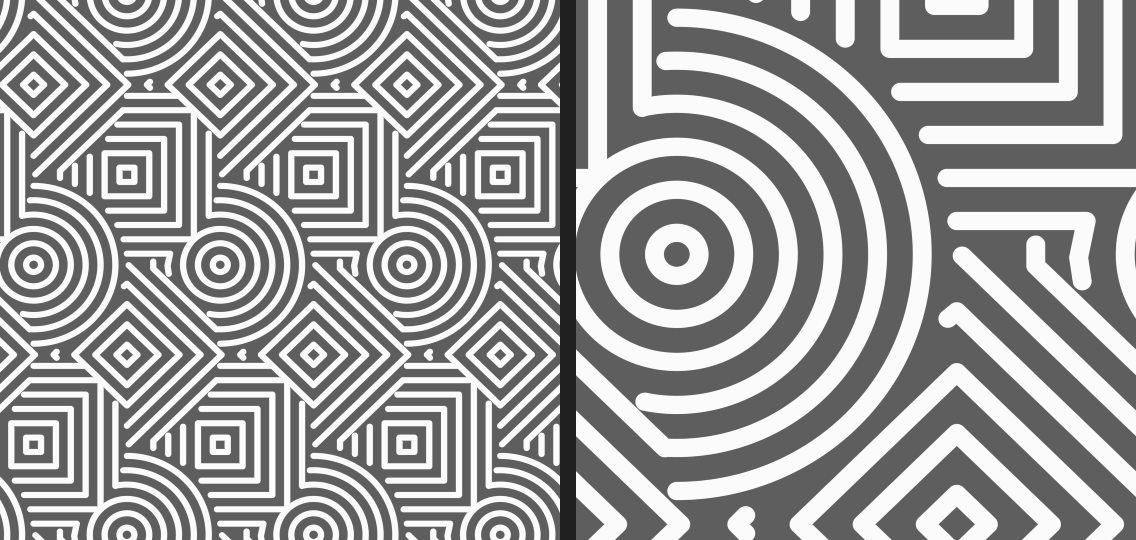
Left, the full canvas; right, a detail of the centre.
Reproduce this pattern procedurally as a WebGL 2 fragment shader.

```glsl
#version 300 es
precision highp float;
// Half-drop repeat of nested outlines: a diamond, a square and a circle per motif.
// Every outline n lies n + 0.5 line spacings from its centre; outer ones are open
// on the left. The motif's stroke distance is minimised over neighbouring repeats.
uniform vec2 u_resolution;
out vec4 fragColor;

const vec3 GROUND = vec3(0.37);
const vec3 STROKE = vec3(0.985);
const float TILE = 12.55;         // repeat width in line spacings
const float HALF_STROKE = 0.212;
const float DIAG = 1.41421356;

float segment(vec2 p, vec2 a, vec2 b) {
  vec2 ab = b - a;
  return length(p - a - ab * clamp(dot(p - a, ab) / dot(ab, ab), 0.0, 1.0));
}

float boxOutline(vec2 p, float r) {
  vec2 q = abs(p) - r;
  return abs(length(max(q, 0.0)) + min(max(q.x, q.y), 0.0));
}

// Circle outline kept only to the right of startX
float openArc(vec2 p, float r, float startX) {
  vec2 end = vec2(startX, sqrt(r * r - startX * startX));
  return p.x > startX ? abs(length(p) - r) : length(vec2(p.x, abs(p.y)) - end);
}

// How far an open outline reaches past its centre line
float overhang(float n) {
  float k = 5.0 - n;
  return 0.1 * k * (k + 1.2);
}

float diamond(vec2 p) {
  vec2 turned = vec2(p.x + p.y, p.y - p.x) / DIAG;
  vec2 m = vec2(p.x, abs(p.y));
  float d = 1e3;
  for (float n = 0.0; n < 3.0; n++) d = min(d, boxOutline(turned, n + 0.5));
  // Open chevrons
  for (float n = 3.0; n < 5.0; n++) {
    float r = (n + 0.5) * DIAG, x = 0.12 * (n - 3.0);
    d = min(d, segment(m, vec2(x, r - x), vec2(r, 0.0)));
  }
  // Outermost diagonals, and the heart-shaped rest of their tip
  d = min(d, segment(m, vec2(1.77, 6.01), vec2(6.01, 1.77)));
  d = min(d, segment(m, vec2(7.62, 0.0), vec2(7.82, 0.21)));
  // Hook and short bends at the top
  d = min(d, segment(p, vec2(-0.2, -4.78), vec2(0.0, -4.95)));
  d = min(d, segment(p, vec2(1.77, -6.5), vec2(1.77, -6.01)));
  d = min(d, segment(p, vec2(2.9, -7.05), vec2(2.73, -6.2)));
  return min(d, segment(p, vec2(2.73, -6.2), vec2(2.81, -5.65)));
}

float square(vec2 p) {
  vec2 m = vec2(p.x, abs(p.y));
  float d = min(boxOutline(p, 0.5), boxOutline(p, 1.5));
  // Open brackets, with short bars left of them
  for (float n = 2.0; n < 5.0; n++) {
    float r = n + 0.5, reach = overhang(n);
    d = min(d, segment(m, vec2(-reach, r), vec2(r)));
    d = min(d, segment(m, vec2(r), vec2(r, 0.0)));
    d = min(d, segment(m, vec2(-r, 0.0), vec2(-r, reach)));
  }
  // Outermost lines
  d = min(d, segment(p, vec2(0.0, -5.5), vec2(3.4, -5.5)));
  d = min(d, segment(p, vec2(0.0, 5.5), vec2(2.9, 5.5)));
  return min(d, segment(m, vec2(5.5, 0.0), vec2(5.5, 2.87)));
}

float circle(vec2 p) {
  float d = 1e3, len = length(p);
  for (float n = 0.0; n < 3.0; n++) d = min(d, abs(len - n - 0.5));
  for (float n = 3.0; n < 6.0; n++) d = min(d, openArc(p, n + 0.5, -1.12 * overhang(n)));
  return d;
}

float motif(vec2 p) {
  float d = min(diamond(p), square(p - 0.5 * TILE));
  return min(d, circle(p - vec2(0.0, TILE)));
}

void main() {
  // Three repeats across, two staggered rows down; y points downward
  vec2 uv = gl_FragCoord.xy / u_resolution;
  vec2 p = 3.0 * TILE * vec2(uv.x, 1.0 - uv.y) - TILE * vec2(0.18, 0.471);

  float rowHeight = 1.5 * TILE;
  float nearRow = round(p.y / rowHeight);
  float d = 1e3;
  for (float j = -1.0; j <= 1.0; j++) {
    float row = nearRow + j;
    vec2 q = p - row * vec2(0.5 * TILE, rowHeight);
    q.x -= TILE * round(q.x / TILE);
    for (float i = -1.0; i <= 1.0; i++) d = min(d, motif(q + vec2(i * TILE, 0.0)));
  }

  float pixel = 3.0 * TILE / min(u_resolution.x, u_resolution.y);
  float ink = 1.0 - smoothstep(-0.65 * pixel, 0.65 * pixel, d - HALF_STROKE);
  fragColor = vec4(mix(GROUND, STROKE, ink), 1.0);
}
```
